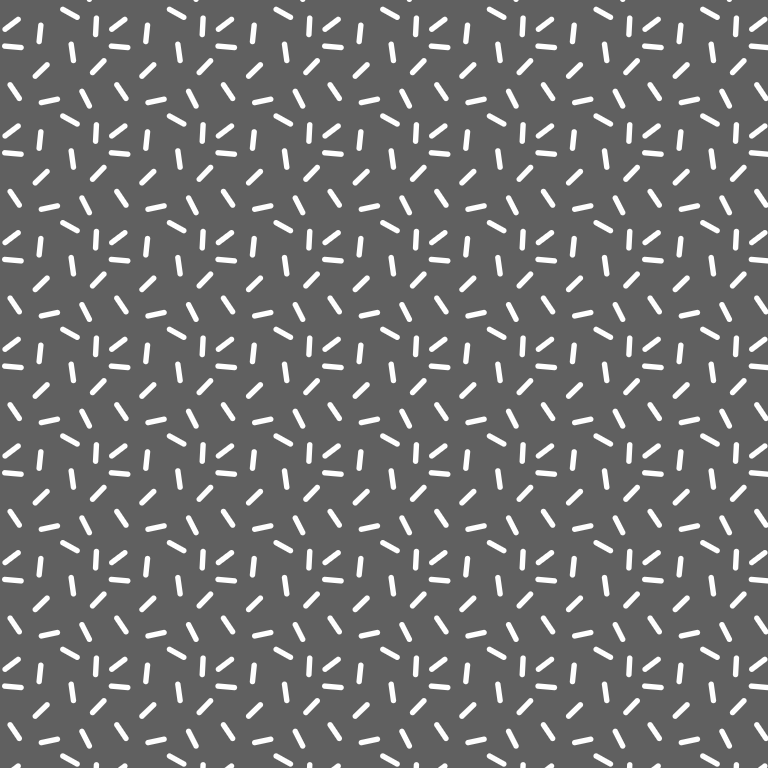
A Shadertoy shader for this pattern:

```glsl
#define REPEATS 7.2
#define TILE_SHIFT vec2(2.4, 4.8)
#define HALF_LENGTH 0.077
#define RADIUS 0.0252
#define GROUND vec3(0.378)
#define INK vec3(0.996)

const int DASH_COUNT = 11;

// Centre in tile units (xy) and tilt in degrees (z)
const vec3 DASHES[DASH_COUNT] = vec3[](
    vec3(0.721, 0.961, -5.0),
    vec3(0.709, 0.172, 37.0),
    vec3(0.500, 0.153, 87.0),
    vec3(0.256, 0.275, -29.0),
    vec3(0.278, 0.909, 98.0),
    vec3(0.521, 0.775, 46.0),
    vec3(0.986, 0.739, 44.0),
    vec3(0.738, 0.541, -56.0),
    vec3(0.063, 0.454, 12.0),
    vec3(0.403, 0.475, -63.0),
    vec3(0.975, 0.087, 84.0)
);

// Signed distance to a round-ended dash centred on the origin
float dashDistance(vec2 p, float tilt) {
    vec2 axis = vec2(cos(tilt), sin(tilt));
    float along = clamp(dot(p, axis), -HALF_LENGTH, HALF_LENGTH);
    return length(p - axis * along) - RADIUS;
}

// Nearest dash, wrapping each one across the tile borders
float sprinkleDistance(vec2 p) {
    float nearest = 1.0;
    for (int i = 0; i < DASH_COUNT; i++) {
        vec2 offset = p - DASHES[i].xy;
        offset -= floor(offset + 0.5);
        nearest = min(nearest, dashDistance(offset, radians(DASHES[i].z)));
    }
    return nearest;
}

void mainImage(out vec4 fragColor, in vec2 fragCoord) {
    vec2 tilePos = fragCoord / iResolution.y * REPEATS - TILE_SHIFT;
    float pixel = REPEATS / iResolution.y;

    // Edge smoothed over about one pixel
    float coverage = clamp(0.5 - sprinkleDistance(tilePos) / pixel, 0.0, 1.0);
    fragColor = vec4(mix(GROUND, INK, coverage), 1.0);
}
```
